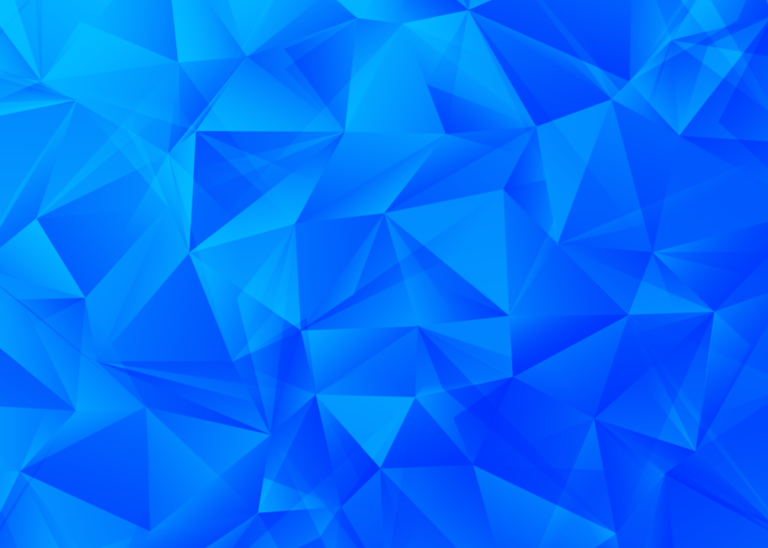
Reproduce this background procedurally as a WebGL 2 fragment shader.

```glsl
#version 300 es
precision highp float;
precision highp int;
// Low-poly blue background: a jittered grid split into triangles, each with its
// own linear shading, plus long and short translucent shards strung between the
// same vertices, all over a diagonal gradient from cyan (top left) to deep blue.

#define DENSITY 6.0        // mesh cells per canvas height
#define JITTER 0.94        // vertex spread inside a cell
#define FACET_SLOPE 0.195  // shading contrast within a facet
#define FACET_TONE 0.04    // flat tone difference between facets
#define LONG_GAIN 0.13     // strength of the long shards
#define SHORT_GAIN 0.13    // strength of the short shards
#define SHARD_WIDTH 0.45   // how wide a shard opens
#define EDGE_SOFTNESS 0.0022 // half width of an edge, in canvas heights
#define SEED 40.0
#define DEEP_BLUE vec3(0.0, 0.17, 0.99)
#define CYAN vec3(0.01, 0.77, 1.0)

uniform vec2 u_resolution;
out vec4 fragColor;

// Integer hash of a cell and a stream number, three values in 0..1
vec3 hash3(vec2 cell, float stream) {
    uvec3 v = uvec3(ivec3(vec3(cell + 100.0, stream + SEED)));
    v = v * 1664525u + 1013904223u;
    v.x += v.y * v.z; v.y += v.z * v.x; v.z += v.x * v.y;
    v ^= v >> 16u;
    v.x += v.y * v.z; v.y += v.z * v.x; v.z += v.x * v.y;
    return vec3(v >> 8u) / 16777216.0;
}

float cross2(vec2 a, vec2 b) {
    return a.x * b.y - a.y * b.x;
}

vec2 vertexOf(vec2 cell) {
    return cell + 0.5 + JITTER * (hash3(cell, 0.0).xy - 0.5);
}

// xyz: barycentric weights of a, b, c; w: smooth coverage
vec4 triangle(vec2 p, vec2 a, vec2 b, vec2 c, float edge) {
    float area = cross2(b - a, c - a);
    if (abs(area) < 1e-3) return vec4(0.0);
    vec3 bary = vec3(cross2(b - p, c - p), cross2(c - p, a - p),
                     cross2(a - p, b - p)) / area;
    vec3 sides = vec3(length(c - b), length(a - c), length(b - a));
    vec3 dist = bary * abs(area) / sides;
    float inside = min(dist.x, min(dist.y, dist.z));
    return vec4(clamp(bary, 0.0, 1.0), smoothstep(-edge, edge, inside));
}

// Shade and weight of one facet
vec2 facet(vec2 p, vec2 a, vec2 b, vec2 c, vec2 cell, float stream, float edge) {
    vec4 t = triangle(p, a, b, c, edge);
    vec3 corners = 2.0 * hash3(cell, stream) - 1.0;
    float tone = 2.0 * hash3(cell, stream + 1.0).x - 1.0;
    float shade = FACET_SLOPE * dot(t.xyz, corners) + FACET_TONE * tone;
    return vec2(shade, 1.0) * t.w;
}

float facetMesh(vec2 p, float edge) {
    vec2 base = floor(p);
    vec2 sum = vec2(0.0);
    for (int y = -1; y <= 0; y++)
    for (int x = -1; x <= 0; x++) {
        vec2 cell = base + vec2(x, y);
        vec2 a = vertexOf(cell);
        vec2 b = vertexOf(cell + vec2(1, 0));
        vec2 c = vertexOf(cell + vec2(1, 1));
        vec2 d = vertexOf(cell + vec2(0, 1));
        // Random choice of the dividing diagonal
        if (hash3(cell, 1.0).z > 0.5) {
            vec2 first = a;
            a = b; b = c; c = d; d = first;
        }
        sum += facet(p, a, b, c, cell, 2.0, edge);
        sum += facet(p, a, c, d, cell, 4.0, edge);
    }
    return sum.x / max(sum.y, 1e-3);
}

// One translucent shard per cell, reaching up to the given number of cells
float shards(vec2 p, int reach, float stream, float edge) {
    vec2 base = floor(p);
    float span = float(2 * reach + 1);
    float sum = 0.0;
    for (int y = -reach; y <= reach; y++)
    for (int x = -reach; x <= reach; x++) {
        vec2 cell = base + vec2(x, y);
        vec3 r1 = hash3(cell, stream);
        vec3 r2 = hash3(cell, stream + 1.0);
        vec2 tip = vertexOf(cell);
        vec2 far = vertexOf(cell + floor(r1.xy * span) - float(reach));
        vec2 side = vertexOf(cell + floor(r2.xy * 3.0) - 1.0);
        vec4 t = triangle(p, tip, far, mix(far, side, SHARD_WIDTH), edge);
        // Fade towards the tip or away from it; some shards darken
        float fade = r2.z < 0.6 ? t.x : 1.0 - t.x;
        float gain = (r1.z < 0.4 ? -1.0 : 1.0) * (0.4 + 0.6 * fract(r1.z * 7.0));
        sum += gain * fade * t.w;
    }
    return sum;
}

void main() {
    vec2 uv = gl_FragCoord.xy / u_resolution;
    vec2 p = gl_FragCoord.xy / u_resolution.y * DENSITY;
    float edge = DENSITY * max(EDGE_SOFTNESS, 0.7 / u_resolution.y);

    // Green level carries the whole tonal range, brightest in the top left corner
    float level = 0.63 - 0.23 * uv.x - 0.17 * (1.0 - uv.y);
    level += 0.09 * exp(-5.0 * dot(uv - vec2(0, 1), uv - vec2(0, 1)));
    level += facetMesh(p, edge);
    level += LONG_GAIN * shards(p, 2, 6.0, edge) + SHORT_GAIN * shards(p, 1, 8.0, edge);

    // Soft limits keep the darkest and lightest facets from going flat
    float k = (level - DEEP_BLUE.g) / (CYAN.g - DEEP_BLUE.g);
    k = 0.5 + 0.5 * tanh(1.18 * (2.0 * k - 1.0));
    fragColor = vec4(mix(DEEP_BLUE, CYAN, k), 1.0);
}
```
